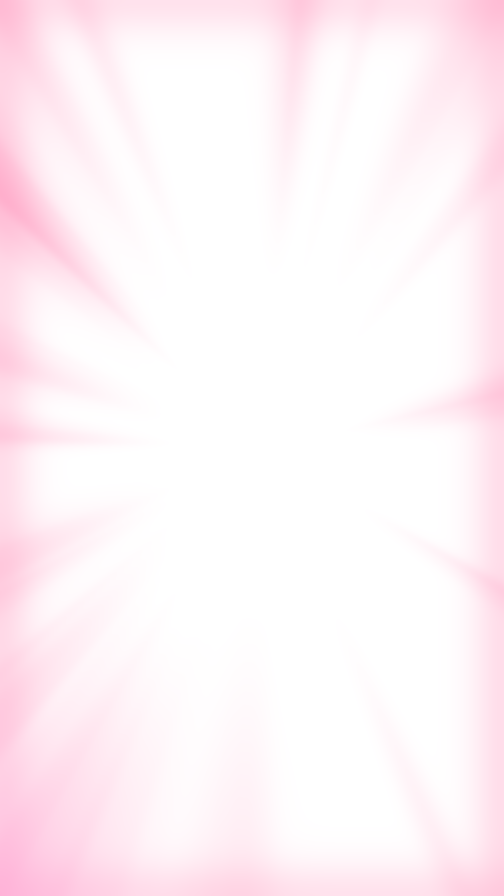
This background is drawn by a Shadertoy shader. Its source:

```glsl
// Soft pink light streaks bursting from a white centre, with a glowing pink border.

const float TAU = 6.28319;

// Each beam: direction in radians, angular half width, strength.
const vec3 BEAMS[16] = vec3[16](
    vec3( 1.49, 0.065, 0.34), vec3( 1.33, 0.025, 0.15),
    vec3( 1.09, 0.075, 0.40), vec3( 0.88, 0.045, 0.25),
    vec3( 0.21, 0.085, 0.42), vec3(-0.54, 0.045, 0.34),
    vec3(-1.14, 0.045, 0.22), vec3(-1.64, 0.105, 0.25),
    vec3(-2.06, 0.170, 0.56), vec3(-2.34, 0.110, 0.38),
    vec3(-2.70, 0.130, 0.30), vec3( 3.07, 0.060, 0.36),
    vec3( 2.79, 0.090, 0.33), vec3( 2.37, 0.120, 0.66),
    vec3( 2.11, 0.065, 0.34), vec3( 1.95, 0.045, 0.24));

float hash(float n) {
    return fract(sin(n * 127.1) * 43758.5453);
}

// Smooth noise around the circle, wrapping after a whole number of cells.
float ringNoise(float turn, float cells) {
    float x = turn * cells;
    float cell = floor(x);
    float a = hash(mod(cell, cells) + cells);
    float b = hash(mod(cell + 1.0, cells) + cells);
    return mix(a, b, smoothstep(0.0, 1.0, x - cell));
}

float beamDensity(float angle) {
    float density = 0.0;
    for (int i = 0; i < 16; i++) {
        float offset = mod(angle - BEAMS[i].x + 0.5 * TAU, TAU) - 0.5 * TAU;
        float across = offset / BEAMS[i].y;
        density += BEAMS[i].z * exp(-across * across);
    }
    return density;
}

void mainImage(out vec4 fragColor, in vec2 fragCoord) {
    vec2 uv = fragCoord / iResolution.xy;
    vec2 aspect = vec2(iResolution.x / iResolution.y, 1.0);
    vec2 fromCentre = uv - vec2(0.516, 0.499);
    vec2 p = fromCentre * aspect;
    float angle = atan(p.y, p.x);
    float turn = fract(angle / TAU);

    // Beams, split into finer streaks and fading in toward the border
    float streaks = 0.55 + 0.5 * ringNoise(turn, 64.0) + 0.3 * ringNoise(turn, 170.0);
    float reach = 2.0 * max(abs(fromCentre.x), abs(fromCentre.y));
    float fade = smoothstep(0.33, 1.12, reach + 0.08 * (ringNoise(turn, 90.0) - 0.5));
    float rays = clamp(beamDensity(angle) * streaks * fade, 0.0, 1.0);

    // Border glow
    vec2 inset = min(uv, 1.0 - uv) * aspect / vec2(0.036, 0.038);
    vec2 edge = exp(-inset * inset) * vec2(0.35, 0.30);
    float glow = 1.0 - (1.0 - edge.x) * (1.0 - edge.y);

    // Pink tint, a little cooler in the lower left
    float density = 1.0 - (1.0 - glow) * (1.0 - rays);
    float cool = smoothstep(0.45, 0.0, uv.x) * smoothstep(0.3, 0.0, uv.y);
    vec3 pink = mix(vec3(1.0, 0.62, 0.76), vec3(1.0, 0.63, 0.81), cool);
    fragColor = vec4(mix(vec3(1.0), pink, density), 1.0);
}
```
